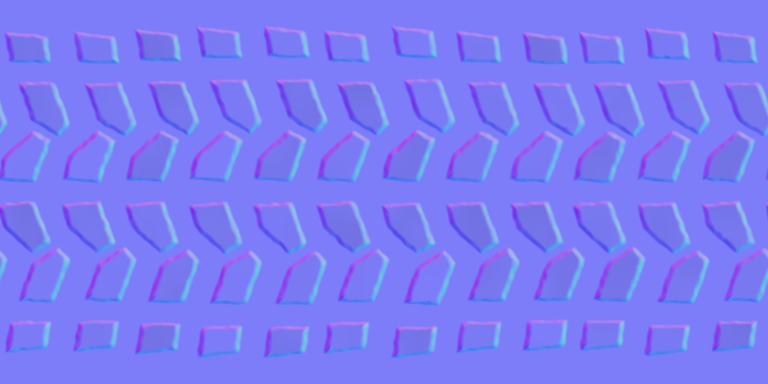
Reproduce this texture map procedurally as a Shadertoy shader.

```glsl
#define COLUMNS 12.0
#define PITCH 64.0
#define HEIGHT 384.0
#define JITTER vec2(9.0, 8.0)
#define CORNER_SHARPNESS 0.7
#define BEVEL_FLAT 4.5
#define BEVEL_SIDE 7.5
#define TILT 0.54
#define WOBBLE 1.5
#define FACE_SHADE 0.09

// Clockwise outlines of the three block types: shoulder, outer, inner
const vec2 OUTLINE[15] = vec2[15](
    vec2(6, 164), vec2(49, 159), vec2(53, 131), vec2(32, 130.5), vec2(11, 132),
    vec2(18, 111), vec2(56, 112), vec2(72, 69), vec2(60, 56), vec2(32, 72),
    vec2(-3, 12), vec2(2, 36), vec2(33, 63), vec2(52, 52), vec2(36, 9));

float hash(vec2 p) {
    vec3 q = fract(p.xyx * vec3(0.1031, 0.1030, 0.0973));
    q += dot(q, q.yzx + 33.33);
    return fract((q.x + q.y) * q.z);
}

float noise(vec2 p) {
    vec2 i = floor(p), f = fract(p);
    f = f * f * (3.0 - 2.0 * f);
    return mix(mix(hash(i), hash(i + vec2(1, 0)), f.x),
               mix(hash(i + vec2(0, 1)), hash(i + vec2(1, 1)), f.x), f.y);
}

// Smooth maximum of the edge distances rounds the corners
float blockDistance(vec2 p, int row) {
    float sum = 0.0;
    for (int i = 0; i < 5; i++) {
        vec2 a = OUTLINE[row * 5 + i];
        vec2 edge = normalize(OUTLINE[row * 5 + (i + 1) % 5] - a);
        float d = dot(p - a, vec2(-edge.y, edge.x));
        sum += exp(CORNER_SHARPNESS * min(d, 50.0));
    }
    return log(sum) / CORNER_SHARPNESS;
}

// Distance to the nearest block and its random shade
vec2 tread(vec2 p) {
    p += WOBBLE * (vec2(noise(p / 7.0), noise(p / 7.0 + 71.0)) - 0.5);
    float side = step(HEIGHT * 0.5, p.y);
    p.y = abs(p.y - HEIGHT * 0.5);
    float cell = floor(p.x / PITCH);
    vec2 nearest = vec2(1e3, 0.0);
    for (int k = -1; k <= 1; k++) {
        float column = cell + float(k);
        float id = mod(column, COLUMNS);
        vec2 shift = (vec2(hash(vec2(id, 3.0)), hash(vec2(id, 8.0))) - 0.5) * JITTER;
        for (int row = 0; row < 3; row++) {
            // Offsets shrink towards the centre line
            float looseness = row == 0 ? 1.0 : row == 1 ? 0.55 : 0.15;
            vec2 local = p - vec2(column * PITCH, 0.0) - shift * looseness;
            float d = blockDistance(local, row);
            if (d < nearest.x)
                nearest = vec2(d, hash(vec2(id + 20.0, float(row) + 5.0 * side)));
        }
    }
    return nearest;
}

void mainImage(out vec4 fragColor, in vec2 fragCoord) {
    vec2 p = fragCoord / iResolution.y * HEIGHT;
    vec2 block = tread(p);

    // Outward direction of the nearest edge
    float e = 1.2;
    vec2 slope = vec2(tread(p + vec2(e, 0)).x, tread(p + vec2(0, e)).x) - block.x;
    vec2 outward = slope / (length(slope) + 1e-4);

    // Bevel profile, wider on the sides, with uneven wear
    float width = mix(BEVEL_FLAT, BEVEL_SIDE, abs(outward.x));
    float depth = -block.x / width;
    float bevel = smoothstep(-0.15, 0.3, depth) * (1.0 - smoothstep(0.4, 1.0, depth));
    float wear = mix(0.75, 1.1, noise(p / 6.0 + 40.0));
    vec2 tilt = outward * bevel * wear * TILT;
    tilt.y *= 0.8;

    // Red holds the vertical tilt, green the horizontal one
    float up = sqrt(1.0 - dot(tilt, tilt));
    vec3 color = vec3(0.49 + 0.5 * tilt.y, 0.49 + 0.5 * tilt.x, 0.49 + 0.49 * up);

    // Uneven darkening of the faces
    float face = smoothstep(0.3, 1.0, depth);
    color *= 1.0 - FACE_SHADE * face * block.y * mix(0.6, 1.2, noise(p / 30.0));
    fragColor = vec4(color, 1.0);
}
```
